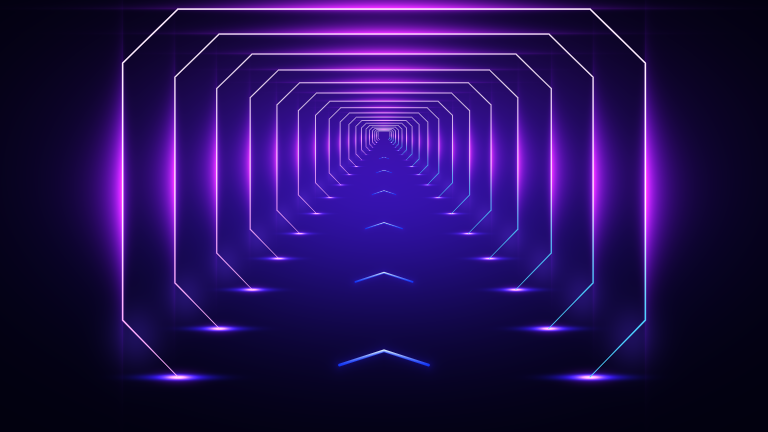
A Shadertoy shader for this background:

```glsl
const vec3 VIOLET = vec3(0.50, 0.05, 1.0);
const vec3 MAGENTA = vec3(0.92, 0.16, 1.0);
const vec3 BLUE = vec3(0.12, 0.08, 0.98);

float segment(vec2 p, vec2 a, vec2 b) {
    vec2 ab = b - a;
    return length(p - a - ab * clamp(dot(p - a, ab) / dot(ab, ab), 0.0, 1.0));
}

float bell(vec2 p, vec2 size) {
    p /= size;
    return exp(-dot(p, p));
}

// Light that spreads outside an edge and stops soon inside it
float edgeGlow(float d, float reach) {
    return d > 0.0 ? exp(-d / reach) : 0.75 * exp(d / (reach * 0.3));
}

vec3 screen(vec3 base, vec3 light) {
    return base + clamp(light, 0.0, 1.0) * (1.0 - base);
}

// Chamfered frame, open along the floor
float frameDistance(vec2 q) {
    q.x = abs(q.x);
    float d = segment(q, vec2(0.0, 0.289), vec2(0.477, 0.289));
    d = min(d, segment(q, vec2(0.477, 0.289), vec2(0.605, 0.164)));
    d = min(d, segment(q, vec2(0.605, 0.164), vec2(0.605, -0.431)));
    return min(d, segment(q, vec2(0.605, -0.431), vec2(0.477, -0.5625)));
}

vec3 frameGlow(vec2 q) {
    float x = abs(q.x);

    // Lens-shaped glows along the walls and the ceiling
    float wallLens = bell(vec2(q.y + 0.13, 0.0), vec2(0.23));
    float wall = wallLens * edgeGlow(x - 0.605, 0.006 + 0.034 * wallLens);
    float topLens = bell(vec2(x, 0.0), vec2(0.42));
    float top = topLens * edgeGlow(q.y - 0.289, 0.005 + 0.022 * topLens);
    vec3 light = mix(VIOLET, MAGENTA, wall * wall) * wall * 1.25;
    light += mix(VIOLET, MAGENTA, top) * top * 1.2;

    // Soft haze by the lower corners
    light += vec3(0.09, 0.05, 0.26) * bell(vec2(x - 0.575, q.y + 0.47), vec2(0.06, 0.07));

    // Flares where the frame meets the floor
    vec2 foot = vec2(x - 0.477, q.y + 0.5635);
    light += BLUE * bell(foot, vec2(0.08, 0.007));
    light += VIOLET * 0.45 * bell(foot, vec2(0.05, 0.015));
    light += vec3(1.0, 0.8, 1.0) * bell(foot, vec2(0.027, 0.0045));
    return light;
}

vec3 lineColor(vec2 q) {
    vec3 low = q.x > 0.0 ? vec3(0.3, 0.82, 1.0) : vec3(1.0, 0.68, 1.0);
    return mix(vec3(1.0, 0.93, 1.0), low, smoothstep(-0.15, -0.45, q.y));
}

void mainImage(out vec4 fragColor, in vec2 fragCoord) {
    float pixel = 1.0 / iResolution.y;
    vec2 p = (fragCoord - 0.5 * iResolution.xy) * pixel;
    p.y -= 0.19; // vanishing point

    // Dark hall with blue floor light and purple ceiling haze
    vec3 color = vec3(0.006, 0.003, 0.055);
    color += vec3(0.13, 0.055, 0.50) * bell(p + vec2(0.0, 0.16), vec2(0.58, 0.32));
    color += vec3(0.12, 0.02, 0.20) * bell(p - vec2(0.0, 0.02), vec2(0.58, 0.27));

    // Receding frames
    float scale = 1.0;
    for (int i = 0; i < 18; i++) {
        vec2 q = p / scale;
        color = screen(color, frameGlow(q) * mix(0.6, 1.0, sqrt(scale)));
        float halfWidth = 0.0008 + 0.0010 * scale;
        halfWidth *= mix(0.55, 1.0, smoothstep(-0.56, -0.43, q.y));
        float d = frameDistance(q) * scale - halfWidth;
        float line = clamp(0.5 - d / pixel, 0.0, 1.0) * mix(0.5, 1.0, sqrt(scale));
        color = mix(color, lineColor(q), line);
        scale *= 0.8;
    }

    // Floor arrows, one for every second frame
    scale = 1.0;
    for (int i = 0; i < 6; i++) {
        vec2 q = vec2(abs(p.x), p.y) / scale;
        float d = segment(q, vec2(0.0, -0.502), vec2(0.103, -0.535));
        float along = clamp(q.x / 0.106, 0.0, 1.0);
        float upper = smoothstep(-0.004, 0.003, q.y + 0.502 + 0.32 * q.x);
        vec3 arrow = mix(vec3(0.06, 0.2, 0.95), vec3(0.9, 0.98, 1.0), (1.0 - along) * (0.2 + 0.8 * upper));
        color = screen(color, BLUE * 0.3 * exp(-d / 0.01));
        color = mix(color, arrow, clamp(0.5 - (d - 0.0032) * scale / pixel, 0.0, 1.0));
        scale *= 0.64;
    }

    fragColor = vec4(color, 1.0);
}
```
